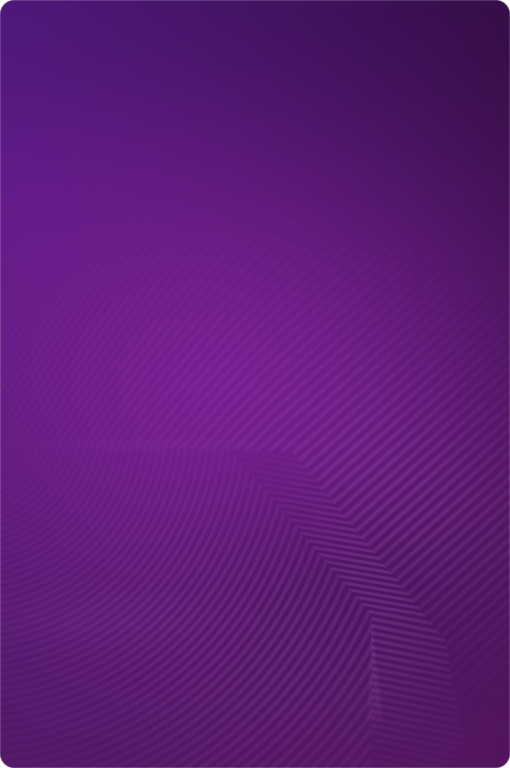
Give the GLSL for this background, as a Shadertoy shader.

```glsl
// A violet card with rounded corners: soft glows over a four-corner gradient,
// crossed by fine engraved lines. Three line fields (slanted, banded, arced)
// share one phase along their creases, so the strokes meet as chevrons.

const float TAU = 6.2831853;
const float LINES_PER_HEIGHT = 108.0;

// Elliptical falloff around a centre
float glow(vec2 p, vec2 centre, vec2 radius) {
    vec2 d = (p - centre) / radius;
    return exp(-dot(d, d));
}

// Signed distance to a box with rounded corners
float roundedBox(vec2 p, vec2 halfSize, float radius) {
    vec2 d = abs(p) - halfSize + radius;
    return length(max(d, 0.0)) + min(max(d.x, d.y), 0.0) - radius;
}

// Soft periodic stroke; sharpness narrows the bright part
float stroke(float phase, float sharpness) {
    return pow(0.5 + 0.5 * cos(TAU * LINES_PER_HEIGHT * phase), sharpness);
}

// Blend of the four corner colours and the large glows; uv runs from 0 to 1
vec3 background(vec2 uv) {
    vec3 top = mix(vec3(0.29, 0.09, 0.47), vec3(0.20, 0.05, 0.27), uv.x);
    vec3 bottom = mix(vec3(0.32, 0.09, 0.40), vec3(0.32, 0.08, 0.36), uv.x);
    vec3 col = mix(bottom, top, uv.y);
    col = mix(col, vec3(0.39, 0.11, 0.57), 0.6 * glow(uv, vec2(0.0, 0.72), vec2(0.5, 0.2)));
    col = mix(col, vec3(0.455, 0.12, 0.56), glow(uv, vec2(0.41, 0.50), vec2(0.58, 0.30)));
    return mix(col, vec3(0.28, 0.07, 0.35), 0.6 * glow(uv, vec2(0.70, 0.22), vec2(0.34, 0.13)));
}

// Horizontal position of the inner crease at depth y
float innerCrease(float y) {
    return 0.306 + 0.855 * (min(y, 0.80) - 0.592);
}

// Horizontal position of the outer crease at depth y
float outerCrease(float y) {
    return 0.384 + 0.81 * (min(y, 0.833) - 0.592) + 0.2 * max(y - 0.833, 0.0);
}

// Slanted lines that steepen toward the left
float slantedPhase(vec2 q) {
    float bend = min(q.x - 0.384, 0.0);
    return 0.5764 + (0.9 * q.x - bend * bend + q.y - 0.938) * 0.5836;
}

// Nearly level lines between the two creases
float bandPhase(vec2 q) {
    return q.y - 0.2 * (q.x - innerCrease(q.y));
}

// Concentric arcs, spaced to agree with the band on the inner crease
float arcPhase(vec2 q) {
    float s = length(q - vec2(-0.05, 0.54)) - 0.36;
    return 0.592 + s * (0.975 - 0.365 * s);
}

// Brightness of all the strokes; q is measured down from the top left
float engraving(vec2 q, float edge) {
    float slanted = stroke(slantedPhase(q), 1.5)
        * (0.75 * glow(q, vec2(0.53, 0.68), vec2(0.18, 0.16))
         + 0.24 * glow(q, vec2(0.30, 0.50), vec2(0.36, 0.19)));
    float band = stroke(bandPhase(q), 1.2)
        * glow(q, vec2(0.48, 0.77), vec2(0.14, 0.17));
    float arcs = stroke(arcPhase(q), 1.2)
        * (0.65 * glow(q, vec2(0.40, 0.83), vec2(0.25, 0.19))
         + 0.20 * glow(q, vec2(0.15, 0.78), vec2(0.25, 0.25)));

    float rightOfInner = smoothstep(-edge, edge, q.x - innerCrease(q.y));
    float rightOfOuter = smoothstep(-edge, edge, q.x - outerCrease(q.y));
    float aboveFold = smoothstep(-edge, edge, 0.569 + 0.055 * q.x - q.y);
    float lower = mix(arcs, band, rightOfInner);
    return mix(lower, slanted, max(rightOfOuter, aboveFold));
}

// Pale sliver that opens downward from the lower end of the inner crease
float sliver(vec2 q, float edge) {
    float depth = q.y - 0.80;
    float halfWidth = 0.07 * max(depth, 0.0);
    float side = abs(q.x - 0.484 - 0.03 * depth) - halfWidth;
    return smoothstep(edge, -edge, side) * smoothstep(0.0, 0.02, depth)
        * smoothstep(0.17, 0.10, depth);
}

void mainImage(out vec4 fragColor, in vec2 fragCoord) {
    vec2 uv = fragCoord / iResolution.xy;
    vec2 p = fragCoord / iResolution.y;
    vec2 q = vec2(p.x, 1.0 - p.y);
    vec2 halfSize = 0.5 * iResolution.xy / iResolution.y;
    float pixel = 1.0 / iResolution.y;

    vec3 col = background(uv);
    vec3 strokeTint = vec3(0.105, 0.095, 0.105);
    col += strokeTint * engraving(q, pixel);
    col += strokeTint * 0.35 * sliver(q, 2.0 * pixel);

    // Faint sheen along the level fold and at the lower left
    float fold = glow(q, vec2(0.22, 0.579), vec2(0.17, 0.007));
    float sheen = glow(q, vec2(0.13, 0.81), vec2(0.13, 0.035));
    col += strokeTint * (0.15 * fold + 0.16 * sheen);

    // White outside the rounded card
    float card = roundedBox(p - halfSize, halfSize, 0.019);
    col = mix(col, vec3(1.0), smoothstep(-pixel, pixel, card));
    fragColor = vec4(col, 1.0);
}
```
